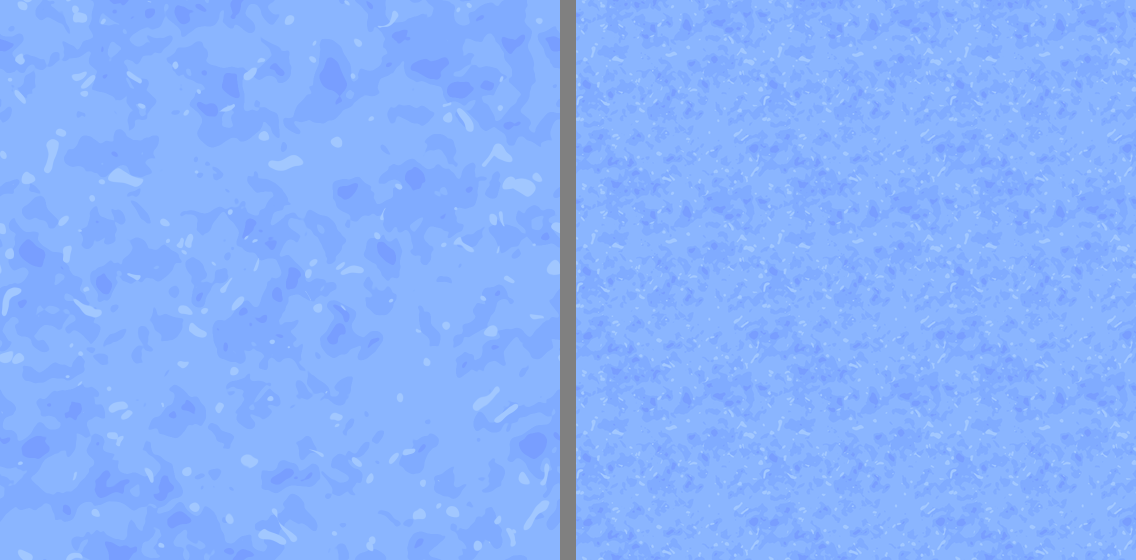
Left: one tile. Right: repeated 3 by 3.
Reproduce this texture procedurally as a WebGL 1 fragment shader.

```glsl
precision highp float;

uniform vec2 u_resolution;

const float TAU = 6.2831853;

const vec3 BASE = vec3(0.54, 0.71, 1.00);
const vec3 PATCH = vec3(0.50, 0.67, 1.00);
const vec3 CORE = vec3(0.47, 0.62, 1.00);
const vec3 FLAKE = vec3(0.63, 0.78, 1.00);

vec3 hash3(vec2 cell, float seed) {
  vec3 p = fract(vec3(cell.xyx + seed) * vec3(0.1031, 0.1030, 0.0973));
  p += dot(p, p.yxz + 33.33);
  return fract((p.xxy + p.yzz) * p.zyx);
}

// Cellular noise: soft bumps of random sign, one per wrapped cell
float bumps(vec2 uv, float count, float seed) {
  vec2 p = uv * count;
  vec2 home = floor(p);
  float sum = 0.0;
  for (int y = -1; y <= 1; y++) {
    for (int x = -1; x <= 1; x++) {
      vec2 cell = home + vec2(float(x), float(y));
      vec3 h = hash3(mod(cell, count), seed);
      vec2 d = p - cell - h.xy;
      float k = max(1.0 - dot(d, d), 0.0);
      sum += cos(TAU * h.z) * k * k * k;
    }
  }
  return sum;
}

// Whole-number sine waves bend the plane without breaking the tiling
vec2 warp(vec2 uv) {
  vec2 a = sin(TAU * (uv.yx * vec2(7.0, 6.0) + uv * vec2(3.0, -4.0)));
  vec2 b = sin(TAU * (uv.yx * vec2(17.0, 19.0) - uv * vec2(8.0, -5.0)) + 1.3);
  return uv + 0.006 * a + 0.003 * b;
}

float mottle(vec2 uv) {
  return 0.5 * bumps(uv, 11.0, 3.0)
       + bumps(uv, 22.0, 17.0)
       + 0.55 * bumps(uv, 44.0, 41.0)
       + 0.15 * bumps(uv, 88.0, 71.0);
}

// Distance to scattered, bent capsules, in canvas units
float flakes(vec2 uv, float count, float share, float seed) {
  vec2 p = uv * count;
  vec2 home = floor(p);
  float nearest = 1.0;
  for (int y = -1; y <= 1; y++) {
    for (int x = -1; x <= 1; x++) {
      vec2 cell = home + vec2(float(x), float(y));
      vec2 id = mod(cell, count);
      vec3 place = hash3(id, seed);
      vec3 form = hash3(id, seed + 23.0);
      float c = cos(TAU * form.x);
      float s = sin(TAU * form.x);
      vec2 q = mat2(c, -s, s, c) * (p - cell - place.xy);
      q.y += (form.z - 0.5) * q.x * q.x;
      float halfLength = 0.34 * form.y * form.y * form.y;
      float radius = mix(0.06, 0.13, form.z);
      float d = length(vec2(max(abs(q.x) - halfLength, 0.0), q.y)) - radius;
      nearest = min(nearest, d + 2.0 * step(share, place.z));
    }
  }
  return nearest / count;
}

// Share of a pixel that lies above a level
float above(float value, float level, float width) {
  return smoothstep(level - width, level + width, value);
}

vec3 texture(vec2 uv, float pixel) {
  vec2 bent = warp(uv);
  float field = mottle(bent);
  float grain = min(flakes(bent, 14.0, 0.45, 5.0), flakes(bent, 31.0, 0.10, 59.0));
  grain -= 0.005 * clamp(field, -1.5, 1.0);

  float soft = 12.0 * pixel;
  vec3 color = mix(PATCH, BASE, above(field, -0.236, soft));
  color = mix(CORE, color, above(field, -1.137, soft));
  return mix(FLAKE, color, above(grain, 0.0, 0.5 * pixel));
}

void main() {
  float pixel = 1.0 / u_resolution.y;
  vec3 color = vec3(0.0);

  // Four samples per pixel smooth the edges
  for (int j = 0; j < 2; j++) {
    for (int i = 0; i < 2; i++) {
      vec2 offset = 0.5 * vec2(float(i), float(j)) - 0.25;
      color += texture((gl_FragCoord.xy + offset) / u_resolution, pixel);
    }
  }
  gl_FragColor = vec4(0.25 * color, 1.0);
}
```
